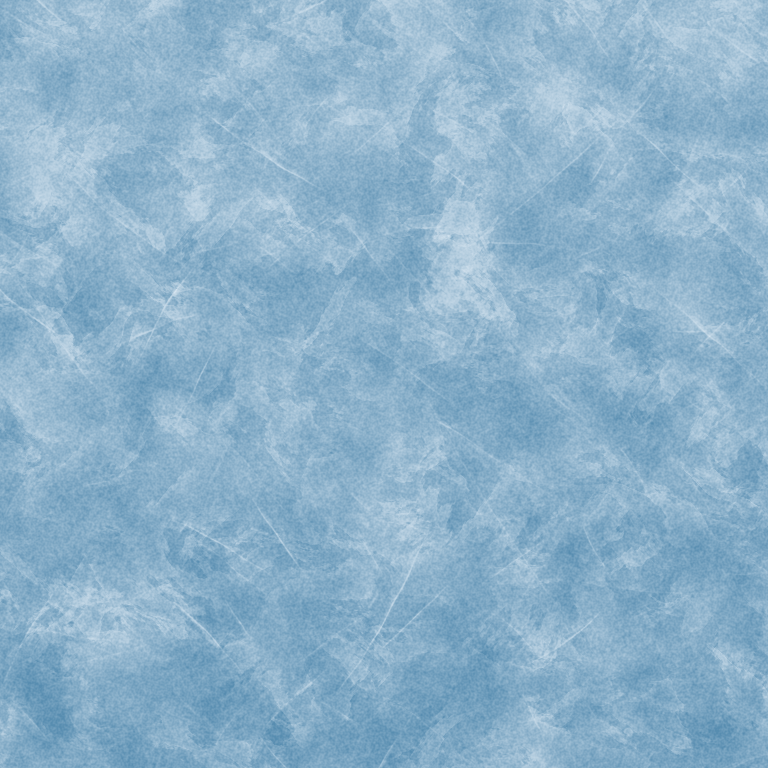
A Shadertoy shader for this texture:

```glsl
// Frosted pale blue ice with cloudy facets, diagonal scratches and fine grain.

vec2 hash2(vec2 p) {
    vec3 q = fract(p.xyx * vec3(0.1031, 0.1030, 0.0973));
    q += dot(q, q.yzx + 33.33);
    return fract((q.xx + q.yz) * q.zy);
}

mat2 rotate(float a) {
    return mat2(cos(a), -sin(a), sin(a), cos(a));
}

float cornerSlope(vec2 cell, vec2 offset) {
    float a = 6.2832 * hash2(cell).x;
    return dot(vec2(cos(a), sin(a)), offset);
}

// Gradient noise, roughly -0.7 to 0.7
float gradientNoise(vec2 p) {
    vec2 i = floor(p), f = fract(p), e = vec2(1, 0);
    vec2 u = f * f * f * (f * (f * 6.0 - 15.0) + 10.0);
    return mix(mix(cornerSlope(i, f), cornerSlope(i + e, f - e), u.x),
               mix(cornerSlope(i + e.yx, f - e.yx), cornerSlope(i + 1.0, f - 1.0), u.x), u.y);
}

float fbm(vec2 p) {
    float sum = 0.0, amp = 0.5;
    for (int i = 0; i < 6; i++) {
        sum += amp * gradientNoise(p);
        p = rotate(0.6) * p * 2.03 + 17.3;
        amp *= 0.6;
    }
    return sum;
}

// Frost that is crisp on one border and fades away from it
float facets(vec2 p, float angle, float seed) {
    vec2 q = rotate(angle) * p * vec2(5.5, 13.0) + seed;
    float n = fbm(q);
    float patches = smoothstep(-0.2, 0.3, gradientNoise(p * 8.0 + seed * 1.7));
    return smoothstep(-0.02, 0.04, n) * exp(-6.5 * max(n, 0.0)) * patches;
}

// Tapered bent scratches, one per cell, each with haze on one side
float scratches(vec2 p, float cells, float core, float haze, float hazeWidth, float seed) {
    float sum = 0.0;
    float lineWidth = max(0.0012, 0.6 / iResolution.y);
    vec2 home = floor(p * cells);
    for (int k = 0; k < 9; k++) {
        vec2 id = home + vec2(k % 3, k / 3) - 1.0;
        vec2 a = hash2(id + seed), b = hash2(id + seed + 41.7), c = hash2(id + seed + 93.1);
        float angle = b.x < 0.52 ? -0.8 : (b.x < 0.87 ? 0.9 : 0.15);
        vec2 q = rotate(angle + 0.6 * (b.y - 0.5)) * (p - (id + a) / cells);
        float x = q.x * cells / mix(0.3, 0.85, c.x);
        if (abs(x) > 1.0) continue;
        float y = (q.y + (c.y - 0.5) * 0.12 * x * x / cells) * (a.x < 0.5 ? -1.0 : 1.0);
        float taper = smoothstep(1.0, 0.1, abs(x));
        float strength = mix(0.15, 1.0, a.y);
        float line = exp(-pow(y / lineWidth, 2.0)) * sqrt(taper) * strength;
        float fibre = 0.6 + 1.5 * gradientNoise(vec2(x * 2.5, y * 210.0) + id * 7.0);
        float veil = smoothstep(-0.002, 0.002, y) * exp(-max(y, 0.0) / hazeWidth) * taper;
        sum += strength * (core * line + haze * veil * max(fibre, 0.0));
    }
    return sum;
}

// Blue ramp driven by its red level
vec3 iceColor(float level) {
    return vec3(level, 0.62 + 0.69 * (level - 0.44), 0.74 + 0.5 * (level - 0.44));
}

void mainImage(out vec4 fragColor, in vec2 fragCoord) {
    vec2 p = fragCoord / iResolution.y;
    vec2 warp = vec2(gradientNoise(p * 11.0), gradientNoise(p * 11.0 + 31.0));
    vec2 q = p + 0.018 * warp;

    // Cloudy body, paler toward the top
    float level = 0.507 + 0.09 * (p.y - 0.5);
    level += 0.26 * fbm(q * 9.0 + 3.0) + 0.035 * gradientNoise(p * 4.0 + 60.0);

    // Frosted facets along both diagonals
    level += 0.13 * facets(q, -0.8, 11.0);
    level += 0.13 * facets(q, 0.9, 47.0);
    level += 0.11 * facets(q * 1.5, -0.15, 83.0);

    // Broad brushed bands, then long and short scratches
    vec2 s = p + 0.003 * vec2(gradientNoise(p * 24.0), gradientNoise(p * 24.0 + 9.0));
    float broken = smoothstep(-0.4, 0.25, gradientNoise(p * 26.0 + 5.0));
    float marks = scratches(s, 3.5, 0.04, 0.12, 0.018, 13.0);
    marks += scratches(s, 5.0, 0.20, 0.13, 0.011, 57.0);
    marks += scratches(s, 7.0, 0.10, 0.12, 0.009, 151.0);
    marks += scratches(s, 10.0, 0.17, 0.11, 0.006, 101.0);
    level += marks * mix(0.35, 1.0, broken);

    // Mottling and fine grain
    vec2 g = rotate(0.5) * p;
    level += 0.05 * gradientNoise(g * 110.0) + 0.07 * gradientNoise(g.yx * 190.0 + 7.0);
    level += 0.09 * gradientNoise(rotate(0.7) * g * 330.0 + 19.0);

    // Compress the brightest frost
    level = min(level, 0.7) + 0.6 * max(level - 0.7, 0.0);
    fragColor = vec4(iceColor(clamp(level, 0.34, 0.88)), 1.0);
}
```
